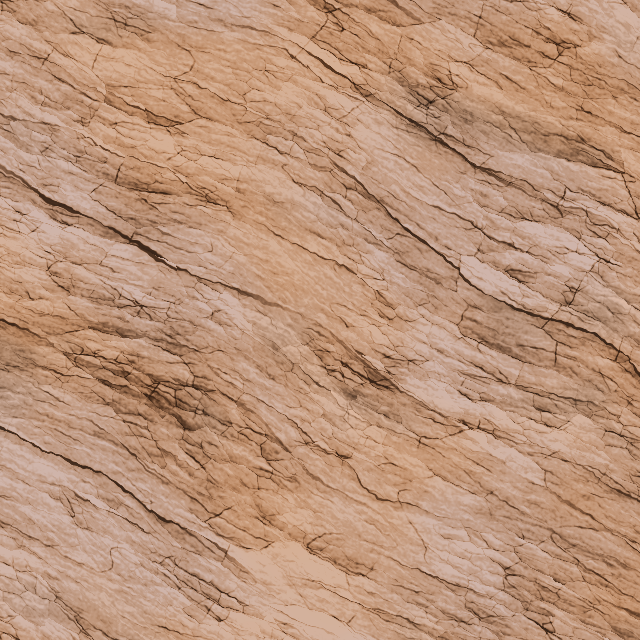
Give the GLSL for this texture, as a Shadertoy shader.

```glsl
const float DIP = 0.48;              // downward tilt of the beds, radians
const float BASE_TONE = 0.81;
const float CONTRAST = 1.35;         // stretch of tones about PIVOT
const float PIVOT = 0.86;
const float RELIEF_GAIN = 0.72;
const float LIGHT_STEP = 0.0026;
const float EDGE = 0.0019;           // softness of crack edges
const vec2 GRAIN = vec2(3.5, 11.0);  // relief frequency along and across beds
const vec2 BIG_BLOCKS = vec2(8.0, 22.0);
const vec2 SMALL_BLOCKS = vec2(24.0, 58.0);
const vec3 CREVICE = vec3(0.22, 0.14, 0.09), UMBER = vec3(0.34, 0.22, 0.14);
const vec3 BROWN = vec3(0.54, 0.38, 0.27), OCHRE = vec3(0.70, 0.52, 0.39);
const vec3 SAND = vec3(0.76, 0.60, 0.49), PALE = vec3(0.82, 0.70, 0.63);
const vec3 WARM_TINT = vec3(1.02, 0.98, 0.92), COOL_TINT = vec3(0.99, 1.01, 1.06);
const vec3 WEATHERED = vec3(0.66, 0.54, 0.46);

vec2 hash2(vec2 p) {
    vec3 q = fract(p.xyx * vec3(0.1031, 0.1030, 0.0973));
    q += dot(q, q.yzx + 33.33);
    return fract((q.xx + q.yz) * q.zy);
}
float gradientDot(vec2 cell, vec2 corner, vec2 f) {
    return dot(hash2(cell + corner) * 2.0 - 1.0, f - corner);
}
float noise(vec2 p) {
    vec2 i = floor(p), f = fract(p), u = f * f * f * (f * (f * 6.0 - 15.0) + 10.0);
    float low = mix(gradientDot(i, vec2(0, 0), f), gradientDot(i, vec2(1, 0), f), u.x);
    float high = mix(gradientDot(i, vec2(0, 1), f), gradientDot(i, vec2(1, 1), f), u.x);
    return mix(low, high, u.y);
}
float fbm(vec2 p) {
    return noise(p) + 0.5 * noise(p * 2.03 + 17.7) + 0.25 * noise(p * 4.1 + 53.1);
}
// Canvas position to (along bed, across bed), gently folded
vec2 bedSpace(vec2 p) {
    p += 0.05 * vec2(noise(p * 2.3 + 4.1), noise(p * 2.3 + 31.7));
    float c = cos(DIP), s = sin(DIP);
    return vec2(c * p.x - s * p.y, s * p.x + c * p.y) + 5.0;
}
// Plateaus parted by narrow grooves
float relief(vec2 s) {
    vec2 q = s * GRAIN;
    float h = 0.0, amp = 1.0;
    for (int i = 0; i < 5; i++) {
        float n = noise(q);
        h += amp * (0.8 * n + 0.35 * (1.0 - exp(-10.0 * abs(n))));
        q = mat2(0.99, 0.10, -0.10, 0.99) * q * 1.9 + 11.3;
        amp *= 0.68;
    }
    return h;
}
// Thin crack along a noise contour, of even width
float hairline(vec2 p, vec2 scale) {
    float n = noise(p * scale), e = 0.001;
    vec2 g = vec2(noise((p + vec2(e, 0)) * scale), noise((p + vec2(0, e)) * scale)) - n;
    return 1.0 - smoothstep(0.0003, 0.0003 + EDGE, abs(n) * e / (length(g) + 0.00001));
}
// Overhanging bed edge: x = crevice and shadow below it, y = lit lip above it
vec2 ledge(vec2 s, float freq, float depth, float seed) {
    vec2 q = s * freq + seed;
    float v = q.y + 0.75 * noise(q * vec2(0.25, 0.4)) + 0.25 * noise(q * vec2(0.9, 0.8));
    float row = floor(v), f = v - row, gap = (1.0 - f) / freq;
    float present = smoothstep(-0.12, 0.22, noise(vec2(q.x * 0.36 + row * 7.37, row * 3.71)));
    float width = depth * max(0.15, 0.7 + 1.6 * noise(vec2(q.x * 2.5, row * 5.3)));
    float core = 1.0 - smoothstep(width, width + EDGE, gap);
    float shadow = max(core, 0.55 * exp(-gap / (depth * 1.8))) * smoothstep(0.0, EDGE, gap);
    return vec2(shadow, exp(-f / freq / (depth * 1.6))) * present;
}
// Blocks stacked in courses: x = distance to border, y = random tone, z = facet shade
vec3 blocks(vec2 s, vec2 scale) {
    vec2 q = s * scale, cell = floor(q), near = vec2(9.0), next = near, id = cell;
    for (int k = 0; k < 15; k++) {
        vec2 c = cell + vec2(k % 5 - 2, k / 5 - 1);
        vec2 r = c + vec2(0.0, 0.15) + hash2(c) * vec2(1.0, 0.7) - q;
        if (dot(r, r) < dot(near, near)) { next = near; near = r; id = c; }
        else if (dot(r, r) < dot(next, next)) next = r;
    }
    vec2 n = normalize(next - near), tilt = hash2(id + 57.0) - 0.5;
    return vec3(dot(0.5 * (near + next), n) / length(n * scale), tilt.x, tilt.y * near.x - near.y);
}
vec3 rockColour(float t) {
    vec3 c = mix(CREVICE, UMBER, smoothstep(0.05, 0.25, t));
    c = mix(mix(c, BROWN, smoothstep(0.22, 0.45, t)), OCHRE, smoothstep(0.42, 0.62, t));
    return mix(mix(c, SAND, smoothstep(0.58, 0.76, t)), PALE, smoothstep(0.74, 1.05, t));
}
void mainImage(out vec4 fragColor, in vec2 fragCoord) {
    vec2 p = fragCoord / iResolution.y, s = bedSpace(p);
    vec2 rough = s + 0.004 * vec2(noise(s * 40.0), noise(s * 40.0 + 8.0))
               + 0.003 * vec2(noise(s * 105.0), noise(s * 105.0 + 8.0));
    // Blocks, each slipped a little along its joints
    vec3 big = blocks(rough, BIG_BLOCKS), small = blocks(rough, SMALL_BLOCKS);
    float bigMask = smoothstep(-0.25, 0.2, noise(s * vec2(3.0, 5.0) + 3.0));
    float smallMask = smoothstep(-0.25, 0.2, noise(s * vec2(5.0, 8.0) + 21.0));
    float broken = smoothstep(-0.25, 0.2, noise(s * vec2(16.0, 28.0)));
    vec2 slipped = rough + vec2(0.04, 0.010) * big.y * bigMask + vec2(0.02, 0.004) * small.y * smallMask;
    // Relief lit from above, with grain
    float h = relief(slipped), slope = h - relief(slipped + LIGHT_STEP * vec2(-0.5, 1.0));
    float tone = BASE_TONE + RELIEF_GAIN * clamp(slope, -0.5, 0.35) + 0.10 * (h - 0.5);
    tone += 0.22 * fbm(s * vec2(2.5, 6.0) + 40.0);
    tone += 0.13 * noise(s * vec2(60.0, 125.0)) + 0.14 * noise(p * 200.0);
    // Joints and hairline cracks
    tone += bigMask * (0.15 * big.y + 0.18 * big.z) + smallMask * (0.15 * small.y + 0.16 * small.z);
    tone -= 0.34 * bigMask * broken * (1.0 - smoothstep(0.0003, 0.0003 + EDGE, big.x));
    tone -= 0.25 * smallMask * broken * (1.0 - smoothstep(0.0, EDGE, small.x));
    tone -= 0.28 * broken * hairline(rough, vec2(4.0, 19.0));
    float steep = smoothstep(0.1, 0.3, noise(p * 3.2 + 63.0));
    tone -= 0.32 * steep * hairline(p + 1.5 * (rough - s) + 12.0, vec2(4.5, 1.2));
    // Bed edges, from long seams to fine partings
    vec2 seam = ledge(mix(rough, slipped, 0.4), 5.5, 0.0055, 2.0);
    vec2 bed = ledge(slipped, 12.0, 0.0028, 13.0), parting = ledge(slipped, 29.0, 0.0014, 29.0);
    tone += 0.08 * seam.y + 0.08 * bed.y + 0.07 * parting.y;
    tone = PIVOT + CONTRAST * (tone - PIVOT);
    tone *= (1.0 - 0.85 * seam.x) * (1.0 - 0.68 * bed.x) * (1.0 - 0.45 * parting.x);
    // Colour, iron stain and grey weathering
    vec3 col = rockColour(tone);
    col *= mix(WARM_TINT, COOL_TINT, smoothstep(-0.4, 0.35, fbm(s * vec2(2.5, 4.5) + 71.0)));
    float grey = smoothstep(0.1, 0.55, fbm(s * vec2(3.0, 6.0) + 90.0));
    fragColor = vec4(clamp(mix(col, WEATHERED * (0.2 + tone), 0.4 * grey), 0.0, 1.0), 1.0);
}
```
